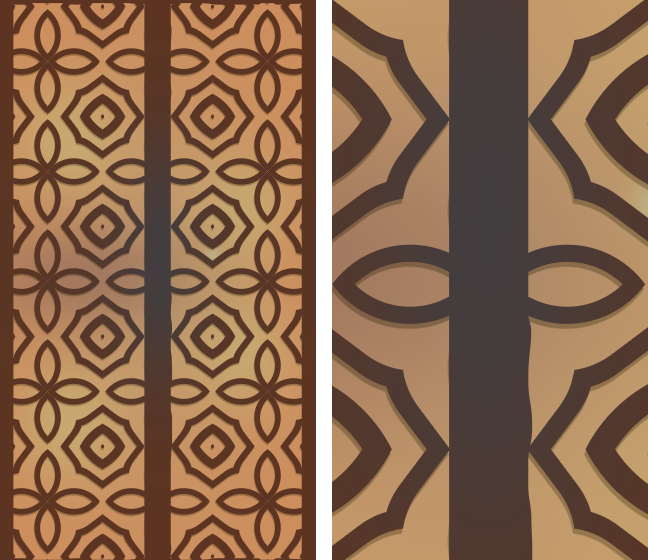
Left: the whole. Right: its middle third, enlarged.
Reproduce this pattern procedurally as a Shadertoy shader.

```glsl
const float TILE = 0.348;                       // tile size in canvas widths
const vec2 PANEL_HALF = vec2(1.311, 2.531);     // outer panel limits, in tiles
const float POST_HALF = 0.12;                   // half width of the middle post

const vec3 BROWN  = vec3(0.365, 0.205, 0.130);
const vec3 SLATE  = vec3(0.245, 0.245, 0.265);
const vec3 ORANGE = vec3(0.805, 0.555, 0.365);
const vec3 TAN    = vec3(0.750, 0.615, 0.440);
const vec3 STRAW  = vec3(0.780, 0.690, 0.460);
const vec3 MAUVE  = vec3(0.590, 0.435, 0.360);

float hash(float n) {
    return fract(sin(n * 127.1) * 43758.5453);
}

float noise(float x) {
    float i = floor(x);
    float f = fract(x);
    return mix(hash(i), hash(i + 1.0), f * f * (3.0 - 2.0 * f));
}

float glow(vec2 p, vec2 center, vec2 radius) {
    vec2 d = (p - center) / radius;
    return exp(-dot(d, d));
}

float coverage(float d, float pixel) {
    return clamp(0.5 - d / pixel, 0.0, 1.0);
}

// Band of the given width just inside an outline
float innerBand(float d, float width) {
    return abs(d + 0.5 * width) - 0.5 * width;
}

float smoothMin(float a, float b, float k) {
    float h = max(k - abs(a - b), 0.0) / k;
    return min(a, b) - 0.25 * h * h * k;
}

// Reflects into one eighth of the plane, so x >= y >= 0
vec2 foldEight(vec2 p) {
    p = abs(p);
    return p.x > p.y ? p : p.yx;
}

float petals(vec2 p) {
    vec2 q = foldEight(p);
    float leaf = length(vec2(q.x - 0.238, q.y + 0.173)) - 0.293;
    return innerBand(leaf, 0.052);
}

float medallion(vec2 p) {
    vec2 q = foldEight(p);
    float point = 0.8 * (q.x - 0.383) + 0.6 * q.y;
    float star = smoothMin(q.x - 0.238, point, 0.05);
    float lozenge = length(q + 0.209) - 0.465;
    float dot0 = length(p * vec2(1.0, 0.8)) - 0.014;
    return min(min(innerBand(star, 0.057), innerBand(lozenge, 0.078)), dot0);
}

float lattice(vec2 p) {
    return min(petals(p - round(p)), medallion(fract(p) - 0.5));
}

// Frame and post, with slightly ragged edges
float frame(vec2 p) {
    float postWear = 0.012 * smoothstep(0.55, 0.85, noise(p.y * 7.0)) * step(0.0, p.x);
    float railWear = 0.014 * smoothstep(0.45, 0.7, noise(p.x * 9.0 + 40.0));
    float post = abs(p.x) - POST_HALF - postWear;
    vec2 border = PANEL_HALF - vec2(0.0, railWear) - abs(p);
    return min(post, min(border.x, border.y));
}

vec3 panelColor(vec2 p) {
    vec3 color = mix(ORANGE, TAN, 0.85 * glow(p, vec2(0.0), vec2(0.85, 1.75)));
    // Straw patches: far apart on the left, closer on the right
    for (int i = 0; i < 4; i++) {
        float side = i < 2 ? -1.0 : 1.0;
        float row = i % 2 == 0 ? -1.0 : 1.0;
        vec2 center = vec2(0.8 * side, row * (0.94 - 0.34 * side));
        color = mix(color, STRAW, 0.75 * glow(p, center, vec2(0.5, 0.55)));
    }
    color = mix(color, MAUVE, 0.75 * glow(p, vec2(-0.65, 0.05), vec2(1.0, 0.5)));
    color = mix(color, ORANGE, 0.6 * glow(p, vec2(1.25, 0.0), vec2(0.3, 0.65)));
    return mix(color, vec3(0.75, 0.74, 0.57), 0.6 * glow(p, vec2(0.5, 0.24), vec2(0.07)));
}

vec3 woodColor(vec2 p) {
    vec3 color = mix(BROWN, SLATE, 0.4 * glow(p, vec2(0.0, 0.15), vec2(1.05, 1.2)));
    return mix(color, SLATE, 0.8 * glow(p, vec2(0.0, 0.2), vec2(0.3, 1.0)));
}

void mainImage(out vec4 fragColor, in vec2 fragCoord) {
    float pixel = 1.0 / (TILE * iResolution.x);
    vec2 p = (fragCoord - 0.5 * iResolution.xy) * pixel + vec2(0.004, 0.013);

    vec3 wood = woodColor(p);
    vec3 color = panelColor(p);

    // Soft edge below the strokes, then the strokes and frame
    float shade = coverage(lattice(p + vec2(0.004, 0.015)), 1.5 * pixel);
    color = mix(color, color * vec3(0.76, 0.76, 0.70), shade);
    color = mix(color, wood, coverage(min(lattice(p), frame(p)), pixel));

    fragColor = vec4(color, 1.0);
}
```
